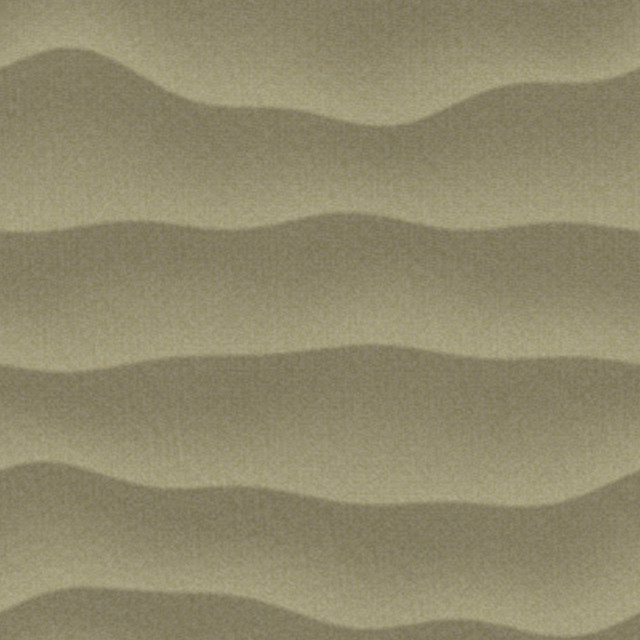
Give the GLSL for this texture, as a WebGL 2 fragment shader.

```glsl
#version 300 es
precision highp float;
// Wind-rippled sand: five uneven crests, lit above and shaded below, with fine grain.
uniform vec2 u_resolution;
out vec4 fragColor;

const float TAU = 6.2831853;

// Mean height of each crest, then the weights of its first three harmonics.
const float crestHeight[5] = float[5](0.857, 0.648, 0.440, 0.233, 0.043);
const vec3 cosWeight[5] = vec3[5](
  vec3(0.0458, -0.0013, -0.0094), vec3(-0.0062, 0.0026, -0.0062),
  vec3(-0.0135, 0.0013, 0.0012), vec3(0.0168, 0.0088, 0.0053),
  vec3(0.0030, -0.0081, 0.0035));
const vec3 sinWeight[5] = vec3[5](
  vec3(0.0169, 0.0065, 0.0117), vec3(-0.0008, 0.0020, -0.0066),
  vec3(-0.0068, -0.0020, -0.0061), vec3(0.0207, 0.0068, 0.0083),
  vec3(0.0332, 0.0075, 0.0104));

float hash(vec2 p) {
  return fract(sin(dot(p, vec2(127.1, 311.7))) * 43758.5453);
}

// Smooth value noise that tiles over the canvas.
float noise(vec2 uv, vec2 cells) {
  vec2 p = uv * cells, i = floor(p), f = fract(p);
  vec2 a = mod(i, cells), b = mod(i + 1.0, cells);
  f = f * f * (3.0 - 2.0 * f);
  return mix(mix(hash(a), hash(vec2(b.x, a.y)), f.x),
             mix(hash(vec2(a.x, b.y)), hash(b), f.x), f.y);
}

// Height of crest i at x; indices past either end wrap vertically.
float crest(int i, float x) {
  int k = (i + 5) % 5;
  vec3 angle = TAU * x * vec3(1.0, 2.0, 3.0);
  return crestHeight[k] - floor(float(i) / 5.0)
       + dot(cosWeight[k], cos(angle)) + dot(sinWeight[k], sin(angle));
}

void main() {
  vec2 uv = gl_FragCoord.xy / u_resolution;

  // Find the crests that enclose this point.
  float y = uv.y + 0.004;
  float upper = crest(-1, uv.x), lower = upper;
  for (int i = 0; i <= 5; i++) {
    lower = crest(i, uv.x);
    if (y >= lower) break;
    upper = lower;
  }

  // Shade rises toward the lower crest, then drops softly across its edge.
  float descent = (upper - y) / (upper - lower);
  float patches = noise(uv, vec2(6.0, 9.0));
  float light = pow(smoothstep(0.08, 1.04, descent), mix(0.85, 1.75, patches));
  light *= smoothstep(0.0, 0.011, y - lower);
  light += 0.10 * (noise(uv + 0.37, vec2(5.0, 7.0)) - 0.5);
  vec3 color = mix(vec3(0.515, 0.487, 0.383), vec3(0.655, 0.628, 0.500), light);

  // Pale grains and ochre specks.
  float grain = noise(uv, vec2(400.0)) + 0.6 * noise(uv + 0.21, vec2(230.0)) - 0.8;
  float tint = noise(uv + 0.53, vec2(310.0)) - 0.5;
  color += 0.065 * grain + tint * vec3(0.008, 0.018, 0.085);
  fragColor = vec4(color, 1.0);
}
```
